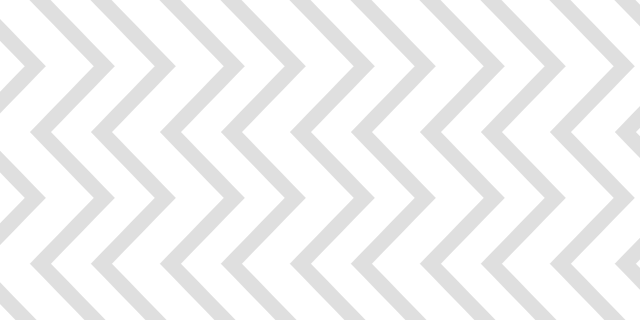
This pattern is drawn by a Shadertoy shader. Its source:

```glsl
// Upright zigzag stripes in pale grey on white, eleven across.
// Each stripe is a band around a triangle wave of the height; alternate
// stripes are nudged sideways, so wide and narrow gaps take turns.

#define PAPER      vec3(1.0)
#define INK        vec3(0.875)
#define STRIPES    11
#define FIRST_X    -0.0893   // left turn of the first stripe's centre line
#define SPACING    0.2031    // mean distance between stripes
#define NUDGE      0.0125    // sideways shift of alternate stripes
#define BAND_WIDTH 0.0660    // measured horizontally
#define SWING      0.1995    // sideways travel between turns
#define RISE       0.2057    // height between turns
#define TOP_TURN   0.0013    // depth of the first left turn

// Triangle wave: 0 at even whole numbers, 1 at odd ones.
float triangleWave(float t)
{
    return 1.0 - abs(mod(t, 2.0) - 1.0);
}

// Centre line position of a stripe at its left turns.
float stripeX(int i)
{
    bool nudged = (i & 1) == 1 || i == STRIPES - 1;
    return FIRST_X + float(i) * SPACING + (nudged ? NUDGE : 0.0);
}

void mainImage(out vec4 fragColor, in vec2 fragCoord)
{
    // Canvas height is one unit.
    float pixel = 1.0 / iResolution.y;
    vec2 p = fragCoord * pixel;

    // Straighten the zigzag by removing its sideways swing.
    float depth = 1.0 - p.y;
    float x = p.x - SWING * triangleWave((depth - TOP_TURN) / RISE);

    // Distance to the nearest stripe, then perpendicular to its slope.
    float d = 1e3;
    for (int i = 0; i < STRIPES; i++)
        d = min(d, abs(x - stripeX(i)) - 0.5 * BAND_WIDTH);
    d *= RISE / length(vec2(SWING, RISE));

    float coverage = clamp(0.5 - d / pixel, 0.0, 1.0);
    fragColor = vec4(mix(PAPER, INK, coverage), 1.0);
}
```
